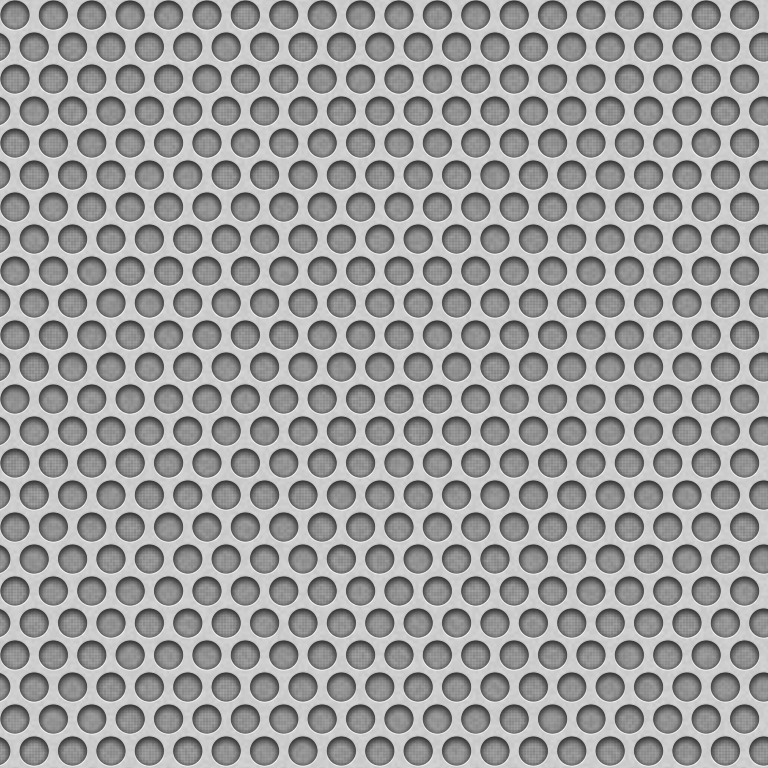
Reproduce this pattern procedurally as a Shadertoy shader.

```glsl
// Perforated light grey metal sheet with staggered round holes over a fine dark weave.

#define COLUMNS 20.0      // holes across
#define ROWS 24.0         // hole rows, even so the stagger wraps
#define RADIUS 0.38       // hole radius, in column spacings
#define RIM 0.045         // width of the lit rim, in column spacings
#define PLATE 0.805       // plate brightness
#define RIM_LIGHT 0.12    // highlight below each hole
#define SHADOW 0.18       // darkest tone in a hole
#define FLOOR_TONE 0.575  // brightest tone in a hole
#define GRAIN_CELLS 256.0 // grain lattice across the canvas
#define WEAVE 128.0       // weave periods across the canvas

float hash(vec2 p) {
    return fract(sin(dot(p, vec2(127.1, 311.7))) * 43758.5453);
}

// Value noise whose lattice wraps at the canvas edges
float grainNoise(vec2 uv) {
    vec2 p = uv * GRAIN_CELLS;
    vec2 i = floor(p);
    vec2 f = fract(p);
    f = f * f * (3.0 - 2.0 * f);
    vec2 a = mod(i, GRAIN_CELLS);
    vec2 b = mod(i + 1.0, GRAIN_CELLS);
    float low = mix(hash(a), hash(vec2(b.x, a.y)), f.x);
    float high = mix(hash(vec2(a.x, b.y)), hash(b), f.x);
    return mix(low, high, f.y) - 0.5;
}

// Crossed diagonal threads
float weave(vec2 uv) {
    float k = 6.2831853 * WEAVE;
    return sin(k * (uv.x + uv.y)) * sin(k * (uv.x - uv.y));
}

void mainImage(out vec4 fragColor, in vec2 fragCoord) {
    vec2 uv = fragCoord / iResolution.xy;

    // Staggered cells, measured in column spacings
    vec2 grid = uv * vec2(COLUMNS, ROWS) + vec2(0.11, -0.03);
    grid.x += 0.5 * mod(floor(grid.y) + 1.0, 2.0);
    vec2 id = mod(floor(grid), vec2(COLUMNS, ROWS));
    vec2 q = (fract(grid) - 0.5) * vec2(1.0, COLUMNS / ROWS);

    float dist = length(q);
    float edge = dist - RADIUS;
    float facing = q.y / max(dist, 0.001);
    float pixel = COLUMNS / iResolution.x;
    float grain = grainNoise(uv);

    // Plate with a bright lower lip and a faint upper shade
    float lip = 1.0 - smoothstep(0.3 * RIM, RIM, edge);
    float plate = PLATE + 0.05 * grain;
    plate += lip * RIM_LIGHT * smoothstep(0.0, 0.7, -facing);
    plate -= lip * 0.05 * smoothstep(0.2, 0.9, facing);

    // Hole floor, shaded from the upper edge
    float shade = length(q + vec2(0.0, 0.06)) - RADIUS;
    float light = 1.0 - smoothstep(-0.2, 0.1, shade);
    float hole = mix(SHADOW, FLOOR_TONE, light);
    float texture_strength = mix(0.015, 0.05, hash(id + 7.0));
    hole += light * (texture_strength * weave(uv) + 0.07 * grain);

    float cover = smoothstep(-0.6 * pixel, 0.6 * pixel, edge);
    fragColor = vec4(vec3(mix(hole, plate, cover)), 1.0);
}
```
